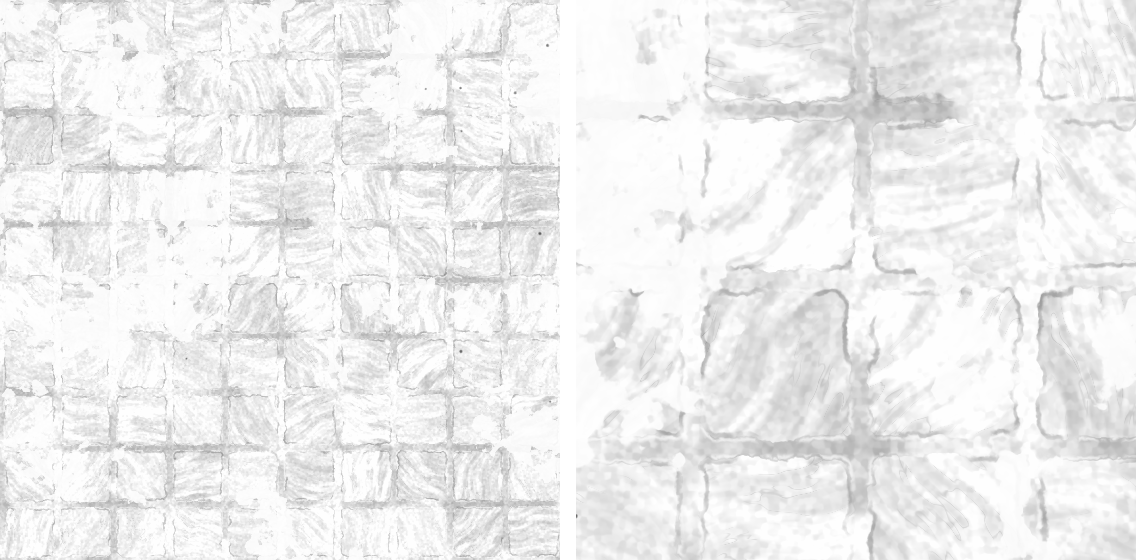
Left: the whole. Right: its middle third, enlarged.
Give the GLSL for this texture map, as a Shadertoy shader.

```glsl
// Pale, weathered stone tiles in a square grid with ragged grout joints.
// Rounded-box distances shape the tiles; layered smooth cellular noise gives
// the slate grain, chipped edges, stained joints and bleached patches.

#define TILES 10.0          // repeats across and down
#define TILE_HALF 0.437     // half width of a tile, in grid cells
#define CORNER 0.075        // corner radius
#define CHIPPING 0.085      // raggedness of tile edges
#define STONE_TONE 0.966
#define GROUT_DARK 0.79
#define GROUT_LIGHT 0.975
#define WEAR_LEVEL 0.635    // higher leaves fewer bleached patches
#define BLEACH 0.992
#define EDGE_INK 0.17       // darkness of the broken tile outline

float hash1(vec2 p) {
    vec3 q = fract(p.xyx * vec3(0.1031, 0.1030, 0.0973));
    q += dot(q, q.yzx + 33.33);
    return fract((q.x + q.y) * q.z);
}

vec2 hash2(vec2 p) {
    return vec2(hash1(p + 17.3), hash1(p + 71.9));
}

// Random cell values blended by distance to their scattered centres.
float cellNoise(vec2 p) {
    vec2 cell = floor(p), f = fract(p);
    float sum = 0.0, total = 0.0;
    for (int y = -1; y <= 1; y++)
    for (int x = -1; x <= 1; x++) {
        vec2 o = vec2(x, y);
        vec2 r = o + 0.15 + 0.7 * hash2(cell + o) - f;
        float w = exp(-6.0 * dot(r, r));
        sum += w * hash1(cell + o);
        total += w;
    }
    return sum / total;
}

// Layered noise, centred on zero.
float layers(vec2 p) {
    float sum = 0.0, amp = 0.53;
    for (int i = 0; i < 4; i++) {
        sum += amp * (cellNoise(p) - 0.5);
        p = mat2(1.6, 1.2, -1.2, 1.6) * p + 11.7;
        amp *= 0.5;
    }
    return sum;
}

// Grain stretched along one axis, with a slight bend.
float slateGrain(vec2 p, float angle) {
    float c = cos(angle), s = sin(angle);
    vec2 q = mat2(c, s, -s, c) * p;
    q.y += 0.05 * sin(3.1 * q.x + 2.0 * q.y) + 0.03 * sin(7.3 * q.x);
    vec2 stretch = vec2(2.2, 10.0);
    return 0.6 * (cellNoise(q * stretch) - 0.5)
         + 0.4 * (cellNoise(q * stretch * 2.1 + 5.0) - 0.5)
         + 0.25 * (cellNoise(q * vec2(9.0, 30.0)) - 0.5);
}

float roundedBox(vec2 p, vec2 halfSize, float radius) {
    vec2 q = abs(p) - halfSize + radius;
    return length(max(q, 0.0)) + min(max(q.x, q.y), 0.0) - radius;
}

void mainImage(out vec4 fragColor, in vec2 fragCoord) {
    vec2 p = fragCoord / iResolution.xy * TILES - vec2(0.03, 0.0);
    float pixel = TILES / iResolution.y;
    vec2 id = floor(p);
    vec2 local = fract(p) - 0.5;
    vec2 rnd = hash2(id + 3.0), kind = hash2(id + 41.0);

    float rough = layers(p * 8.0);
    float grit = cellNoise(p * 27.0) - 0.5;
    float stain = layers(p * 1.1 + 27.0);

    // Tile outline, slightly shifted and resized per tile
    vec2 halfSize = TILE_HALF + 0.02 * (rnd.yx - 0.5);
    float d = roundedBox(local - 0.025 * (rnd - 0.5), halfSize, CORNER);
    d += CHIPPING * rough;
    float tile = 1.0 - smoothstep(-0.5, 0.5, d / max(pixel, 0.012));

    // Stone surface: directional grain, creases and blotches
    float grain = slateGrain(p + id * 3.7, kind.x * 3.14159);
    float stone = STONE_TONE - 0.065 * kind.y * kind.y;
    stone += mix(0.12, 0.32, rnd.x) * grain + 0.09 * grit + 0.09 * stain;
    float crease = 1.0 - smoothstep(0.0, 0.035, abs(grain + 0.08));
    stone -= 0.07 * crease * smoothstep(-0.02, 0.15, layers(p * 2.7 + 9.0));

    // Joints: stained patches, darker along the rows
    float rowJoint = smoothstep(-0.03, 0.03, abs(local.y) - abs(local.x));
    float grout = mix(GROUT_DARK, GROUT_LIGHT, smoothstep(-0.15, 0.14, stain));
    grout += 0.035 - 0.065 * rowJoint + 0.12 * grit + 0.1 * rough;
    float rim = 1.0 - smoothstep(0.0, 0.02, abs(d - 0.018));
    grout = mix(grout, BLEACH, 0.65 * rim * smoothstep(-0.1, 0.12, rough));

    float tone = mix(grout, stone, tile);
    float edge = 1.0 - smoothstep(0.004, 0.022, abs(d + 0.012));
    tone -= EDGE_INK * edge * smoothstep(-0.08, 0.14, layers(p * 4.0 + 50.0));

    // Bleached patches with lobed, ragged borders
    float wear = 0.5 + layers(p * 0.75 + 4.0) + 0.6 * layers(p * 5.0 + 80.0);
    wear = smoothstep(-0.025, 0.025, wear - WEAR_LEVEL);
    tone = mix(tone, BLEACH, 0.9 * wear);

    // Rare dark pits
    float pit = length(local - 0.7 * (kind - 0.5)) - mix(0.01, 0.03, rnd.y);
    pit = 1.0 - smoothstep(-pixel, pixel, pit + 0.03 * rough);
    tone -= 0.5 * pit * step(0.93, hash1(id + 90.0));

    fragColor = vec4(vec3(clamp(tone, 0.0, 0.995)), 1.0);
}
```
